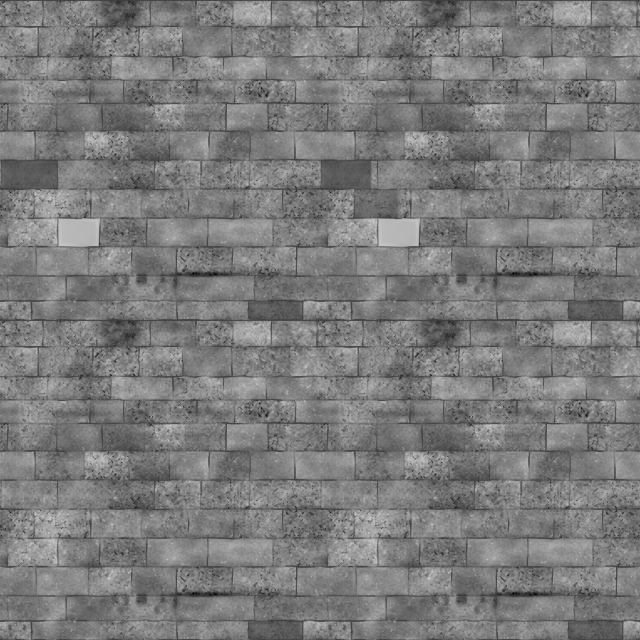
Write a three.js fragment shader that draws this texture.

```glsl
varying vec2 vUv;

const float REPEATS = 2.0;
const int COURSE_COUNT = 12;
const float JOINT_WIDTH = 0.0026;
const float JOINT_SHIFT = 0.20;
const float WOBBLE = 0.0035;
const float STONE_TONE = 0.522;
const float TONE_SPREAD = 0.10;
const float PALE_TONE = 0.72;
const float DARK_TONE = 0.36;
const float JOINT_TONE = 0.25;
const float GRAIN = 0.20;
const float PIT_DEPTH = 0.22;
const float BLOTCH = 0.17;

// Courses from the top down: lower edge, stones, phase, joint wave
const vec4 COURSES[COURSE_COUNT] = vec4[COURSE_COUNT](
  vec4(0.083, 7.0, 0.11, -1.05), vec4(0.177, 6.0, 0.55, 0.95),
  vec4(0.250, 6.0, 0.05, -1.10), vec4(0.323, 6.0, 0.52, -2.64),
  vec4(0.409, 7.0, 0.05, 0.62), vec4(0.500, 7.0, 0.64, 0.70),
  vec4(0.591, 6.0, -0.12, 0.75), vec4(0.682, 6.0, 0.50, 0.75),
  vec4(0.771, 6.0, -0.05, 1.20), vec4(0.862, 6.0, 0.50, 1.10),
  vec4(0.940, 5.0, -0.07, 1.30), vec4(1.000, 5.0, 0.68, -1.20));

float hash(vec2 p) {
  return fract(sin(dot(p, vec2(12.9898, 78.233))) * 43758.5453);
}

// Value noise that wraps at the tile edge
float noise(vec2 p, vec2 cells) {
  vec2 g = p * cells;
  vec2 i = floor(g);
  vec2 f = fract(g);
  f = f * f * (3.0 - 2.0 * f);
  vec2 a = mod(i, cells), b = mod(i + 1.0, cells), salt = cells * 0.37;
  return mix(mix(hash(a + salt), hash(vec2(b.x, a.y) + salt), f.x),
             mix(hash(vec2(a.x, b.y) + salt), hash(b + salt), f.x), f.y);
}

float jointAt(float k, vec4 course) {
  return k + JOINT_SHIFT * sin(course.w * (mod(k, course.y) + 1.0));
}

float isStone(vec2 id, float k, float row) {
  return 1.0 - step(0.5, distance(id, vec2(k, row)));
}

float stain(vec2 p, vec2 center, vec2 radius) {
  return 1.0 - smoothstep(0.3, 1.0, length((p - center) / radius));
}

void main() {
  vec2 copy = floor(vUv * REPEATS);
  vec2 p = fract(vUv * REPEATS);
  p.y = 1.0 - p.y;
  vec2 diagonal = vec2(p.x + p.y, p.y - p.x);
  vec2 q = p + WOBBLE * (vec2(noise(p, vec2(41.0)), noise(p, vec2(33.0))) - 0.5);

  // Course and stone lookup
  vec4 course = COURSES[0];
  float top = 0.0, row = 0.0;
  for (int i = 1; i < COURSE_COUNT; i++) {
    if (q.y > COURSES[i - 1].x) {
      top = COURSES[i - 1].x;
      course = COURSES[i];
      row = float(i);
    }
  }
  float u = q.x * course.y - course.z;
  float k = floor(u);
  if (u < jointAt(k, course)) k -= 1.0;
  else if (u > jointAt(k + 1.0, course)) k += 1.0;
  vec2 id = vec2(mod(k, course.y), row);
  float sideGap = min(u - jointAt(k, course), jointAt(k + 1.0, course) - u) / course.y;
  float bedGap = min(q.y - top, course.x - q.y);
  float height = (q.y - top) / (course.x - top);

  // Stone tone, with a few replaced stones in the upper copies
  float upper = step(0.5, copy.y);
  float rough = hash(id + 5.3);
  float pale = upper * isStone(id, 1.0, 8.0);
  float dark = upper * isStone(id, 0.0, 6.0) * (1.0 - copy.x * smoothstep(0.155, 0.165, p.x));
  dark = max(dark, isStone(id, 3.0, 11.0) * 0.9);
  dark = max(dark, upper * copy.x * isStone(id, 0.0, 7.0)
    * (1.0 - smoothstep(0.235, 0.255, p.x)) * (0.75 + 0.25 * height));
  float tone = STONE_TONE + TONE_SPREAD * (hash(id + 1.7) - 0.5);
  tone += 0.08 * (isStone(id, 5.0, 0.0) + isStone(id, 4.0, 11.0));
  tone += 0.08 * (0.5 - height) * hash(id + 9.1);
  tone = mix(tone, DARK_TONE, dark);

  // Blotches, streaks, grain, pits and pale flecks
  float wear = 1.0 - 0.6 * dark;
  float patches = noise(diagonal, vec2(13.0));
  float blotch = noise(p, vec2(11.0)) + 0.7 * noise(diagonal, vec2(21.0)) - 0.85;
  float streak = noise(p, vec2(8.0, 47.0)) - 0.5;
  float coarse = noise(diagonal, vec2(67.0));
  float texture = rough * (0.4 + 1.1 * patches);
  tone += wear * (BLOTCH * blotch + 0.07 * streak);
  tone += wear * GRAIN * (0.35 + 0.6 * texture) * (noise(p, vec2(191.0)) - 0.5);
  tone += wear * 0.14 * texture * (coarse - 0.5);
  float pits = smoothstep(0.72, 0.95, noise(diagonal, vec2(109.0)));
  tone -= wear * PIT_DEPTH * pits * (0.1 + texture);
  tone += wear * 0.12 * smoothstep(0.84, 0.98, noise(diagonal, vec2(93.0)));

  // Weathered bands and soot
  float band = exp(-pow((height - 0.55) / 0.22, 2.0));
  float banded = 1.0 - step(0.5, abs(row - 3.0));
  tone -= banded * 0.14 * band * noise(p, vec2(9.0, 40.0));
  float drips = smoothstep(0.3, 0.9, noise(p, vec2(53.0, 23.0)));
  tone -= 0.26 * drips * stain(p, vec2(0.44, 0.89), vec2(0.20, 0.05));
  tone -= 0.30 * coarse * stain(p, vec2(0.38, 0.03), vec2(0.09, 0.07));
  tone -= 0.20 * stain(p, vec2(0.64, 0.858), vec2(0.14, 0.013));
  tone += 0.14 * coarse * stain(p, vec2(0.95, 0.06), vec2(0.07, 0.08));
  tone = mix(tone, PALE_TONE + 0.03 * blotch, pale);

  // Smudged rims and broken joints
  float gap = min(sideGap, bedGap);
  float rim = smoothstep(0.002, 0.005, gap) * (1.0 - smoothstep(0.006, 0.016, gap));
  tone += 0.09 * rim * (noise(p, vec2(19.0)) - 0.35);
  tone -= 0.09 * (1.0 - pale) * (1.0 - smoothstep(0.0, 0.022, bedGap)) * patches;
  float broken = smoothstep(0.25, 0.85, noise(p, vec2(31.0, 25.0)));
  float bed = (1.0 - smoothstep(0.3, 1.5, bedGap / JOINT_WIDTH)) * mix(0.2, 0.9, broken);
  float side = (1.0 - smoothstep(0.3, 1.4, sideGap / JOINT_WIDTH)) * mix(0.1, 0.85, broken);
  float seam = 0.85 * (1.0 - smoothstep(0.002, 0.005, p.y));
  tone = mix(tone, JOINT_TONE, max(max(bed, side), seam));

  gl_FragColor = vec4(vec3(clamp(tone, 0.0, 1.0)), 1.0);
}
```
